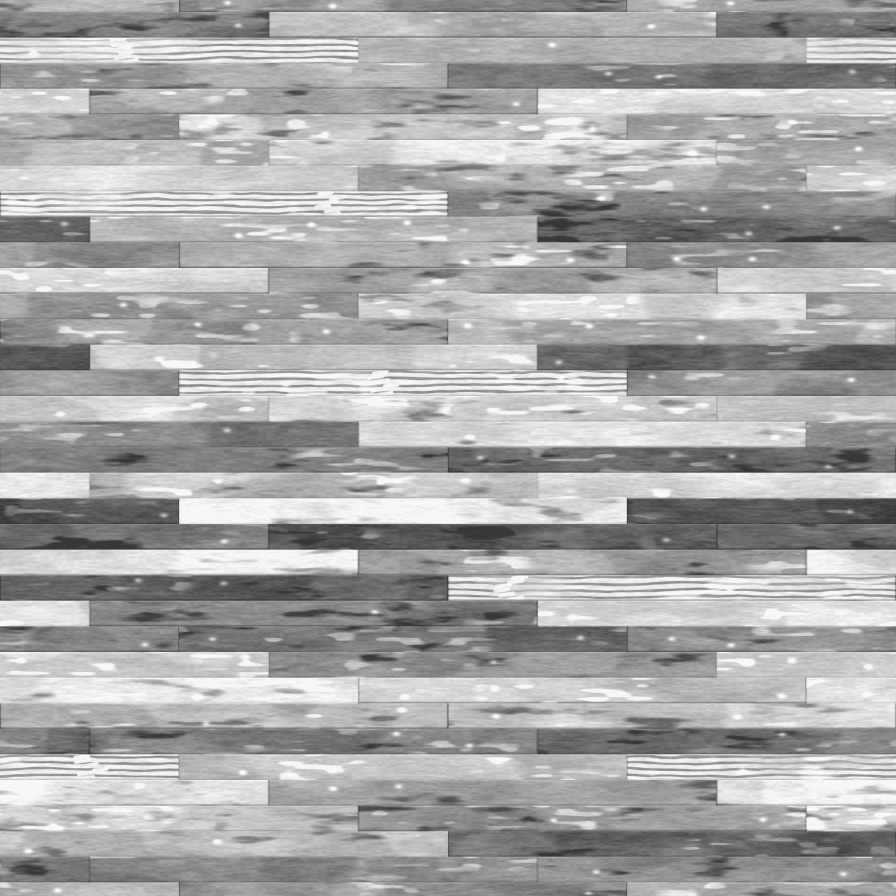
Reproduce this texture procedurally as a Shadertoy shader.

```glsl
// Weathered grey plank wall: 35 rows of half-width boards, each row stepped by a tenth.
// Every board takes its own tone, then layered noise adds grain, stains, scuffs and
// specks; a few boards are ridged. A small grid of samples smooths all edges.

float hash(vec2 p) {
    vec3 q = fract(p.xyx * 0.1031);
    q += dot(q, q.yzx + 33.33);
    return fract((q.x + q.y) * q.z);
}

float noise(vec2 p) {
    vec2 i = floor(p), f = fract(p);
    f = f * f * (3.0 - 2.0 * f);
    return mix(mix(hash(i), hash(i + vec2(1, 0)), f.x),
               mix(hash(i + vec2(0, 1)), hash(i + vec2(1, 1)), f.x), f.y);
}

float fbm(vec2 p) {
    return 0.55 * noise(p) + 0.3 * noise(p * 2.1 + 7.3) + 0.15 * noise(p * 4.3 + 3.1);
}

// Pale lines along the board, broken by a cluster of slanted chips
float ridges(float tone, vec2 q, float seed) {
    float wobble = fbm(q * vec2(0.5, 1.5) + seed);
    float wave = sin(6.283 * (q.y * 4.0 + 0.9 * wobble));
    float fade = smoothstep(0.2, 0.5, noise(q * vec2(0.3, 0.5) + seed + 9.0));
    tone = mix(tone, mix(0.56, 0.94, smoothstep(-0.8, 0.0, wave)), 0.45 + 0.5 * fade);
    float center = 2.0 + 13.0 * hash(vec2(seed, 4.0));
    for (int i = 0; i < 6; i++) {
        float k = float(i);
        vec2 d = q - vec2(center + 0.9 * hash(vec2(k, seed)), (k + 0.5) / 6.0);
        d.y += 0.15 * d.x;
        d.x -= clamp(d.x, -0.25, 0.25);
        tone = mix(tone, 0.96, 1.0 - smoothstep(0.05, 0.11, length(d)));
    }
    return tone;
}

float planks(vec2 uv) {
    // Board layout: v runs down the board, along runs from its left end
    float down = (1.0 - uv.y) * 35.0 - 0.47;
    float row = mod(floor(down), 35.0), v = fract(down);
    float s = uv.x * 2.0 - 0.6 - 0.2 * row + 0.0001;
    float along = fract(s);
    int id = int(row) * 2 + int(mod(floor(s), 2.0)) + 1;
    float seed = float(id) * 17.0;
    vec2 q = vec2(along * 17.5, v);   // in board heights
    vec2 p = q + seed;

    // Cubing modulo a prime shuffles evenly spaced tones
    int m = (id + 31) % 71;
    float rank = float((m * m * m) % 71) / 70.0;
    float tone = 0.32 + 0.6 * pow(rank, 0.7);

    // Broad stains and abrupt repaired patches
    tone += 0.2 * (fbm(p * vec2(0.35, 1.2)) - 0.5);
    tone += 0.08 * (smoothstep(0.48, 0.58, noise(p * vec2(0.28, 0.5) + 31.0)) - 0.5);

    // Long dark smudges on some boards
    float smudge = smoothstep(0.6, 0.85, fbm(p * vec2(0.5, 2.6) + 53.0));
    tone -= 0.3 * smudge * step(0.4, hash(vec2(seed, 1.0)));

    if ((id * 19) % 71 < 6) tone = ridges(max(tone, 0.76), q, seed);

    // Fine grain with a slight bend
    float bent = v + 0.3 * noise(p * vec2(0.4, 1.0));
    tone += 0.08 * (noise(vec2(p.x * 1.8, bent * 13.0 + seed)) - 0.5);
    tone += 0.07 * (noise(vec2(p.x * 6.0, bent * 23.0 + seed)) - 0.5);

    // Pale scuffs gathered in worn areas
    float worn = smoothstep(0.5, 0.72, noise(p * vec2(0.25, 0.7) + 71.0));
    float scuff = smoothstep(0.64, 0.84, noise(p * vec2(1.1, 6.0) + 13.0));
    tone += 0.24 * worn * scuff;

    // Tiny bright specks, at most one per stretch of board
    float cell = floor(q.x / 3.5);
    vec2 speck = vec2(cell * 3.5 + 0.5 + 2.5 * hash(vec2(cell, seed)),
                      0.2 + 0.6 * hash(vec2(seed, cell + 5.0)));
    float r = length((q - speck) * vec2(0.7, 1.2));
    tone += 0.4 * exp(-r * r * 90.0) * step(0.68, hash(vec2(cell + 11.0, seed)));

    // Lit top lip, shaded lower lip and thin butt joints
    float lip = hash(vec2(seed, 2.0));
    tone += 0.06 * (1.0 - smoothstep(0.0, 0.08, v));
    tone *= 1.0 - (0.08 + 0.3 * lip * lip) * smoothstep(0.91, 0.98, v);
    float end = min(q.x, 17.5 - q.x);
    tone *= 1.0 - 0.35 * lip * (1.0 - smoothstep(0.02, 0.06, end));
    return clamp(tone, 0.22, 0.97);
}

void mainImage(out vec4 fragColor, in vec2 fragCoord) {
    float sum = 0.0;
    for (int i = 0; i < 9; i++) {
        vec2 offset = (vec2(i % 3, i / 3) - 1.0) / 3.0;
        sum += planks((fragCoord + offset) / iResolution.xy);
    }
    fragColor = vec4(vec3(sum / 9.0), 1.0);
}
```
